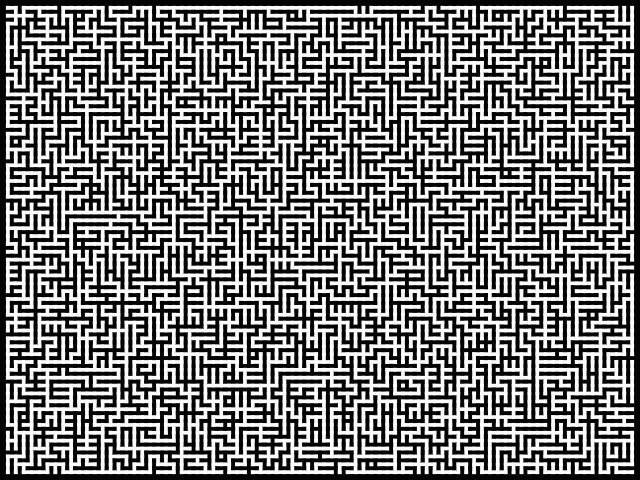
Reproduce this pattern procedurally as a WebGL 1 fragment shader.

```glsl
precision highp float;

uniform vec2 u_resolution;

#define CELLS vec2(80.0, 60.0)
#define MARGIN 0.5
#define ROOM_HALF 0.255
#define LINK_HALF 0.235
#define SEED 17.0
#define WALL_COLOR vec3(0.01)
#define PATH_COLOR vec3(0.985)

float hash(vec2 p) {
  return fract(sin(dot(p, vec2(127.1, 311.7))) * 43758.5);
}

// One of the four axis directions, chosen at random for each wall post
vec2 firstLean(vec2 post) {
  float h = hash(post + SEED) * 4.0;
  float side = mod(floor(h), 2.0) * 2.0 - 1.0;
  return h < 2.0 ? vec2(side, 0.0) : vec2(0.0, side);
}

// Turn one post around wherever walls would close a small ring
vec2 wallLean(vec2 post) {
  vec2 lean = firstLean(post);
  vec2 walker = post;
  float lowest = 1.0;
  for (int i = 0; i < 4; i++) {
    walker += firstLean(walker);
    lowest = min(lowest, hash(walker + SEED * 5.0));
  }
  bool ring = distance(walker, post) < 0.1;
  return ring && hash(post + SEED * 5.0) <= lowest ? -lean : lean;
}

bool inside(vec2 p) {
  return all(greaterThan(p, vec2(0.0))) && all(lessThan(p, CELLS));
}

bool postLeans(vec2 post, vec2 direction) {
  return inside(post) && dot(wallLean(post), direction) > 0.5;
}

// 1 when the passage from a cell towards a neighbour is free of walls
float openLink(vec2 cell, vec2 direction) {
  vec2 middle = cell + 0.5 + 0.5 * direction;
  if (!inside(middle)) return 0.0;
  vec2 across = abs(direction.yx);
  bool walled = postLeans(middle - 0.5 * across, across)
             || postLeans(middle + 0.5 * across, -across);
  return walled ? 0.0 : 1.0;
}

// Pixel coverage of a band around zero, on each axis
vec2 band(vec2 offset, float halfWidth, vec2 pixel) {
  return clamp((halfWidth - abs(offset)) / pixel + 0.5, 0.0, 1.0);
}

void main() {
  vec2 span = CELLS + 2.0 * MARGIN;
  vec2 pixel = span / u_resolution;
  vec2 grid = gl_FragCoord.xy * pixel - MARGIN;
  vec2 cell = floor(grid);
  vec2 local = grid - cell - 0.5;

  float path = 0.0;
  if (inside(cell + 0.5)) {
    // Square rooms joined by slightly narrower links
    vec2 room = band(local, ROOM_HALF, pixel);
    vec2 link = band(local, LINK_HALF, pixel);
    vec2 side = vec2(local.x < 0.0 ? -1.0 : 1.0, local.y < 0.0 ? -1.0 : 1.0);
    path = room.x * room.y;
    path = max(path, link.y * openLink(cell, vec2(side.x, 0.0)));
    path = max(path, link.x * openLink(cell, vec2(0.0, side.y)));
  }

  gl_FragColor = vec4(mix(WALL_COLOR, PATH_COLOR, path), 1.0);
}
```
